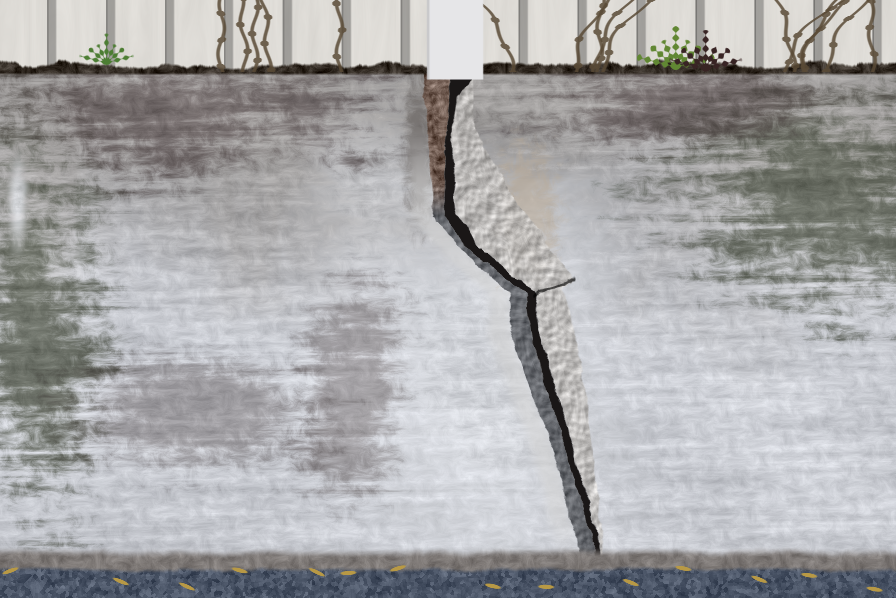
This texture is drawn by a Shadertoy shader. Its source:

```glsl
// Cracked concrete retaining wall below a pale board fence, with asphalt at its foot.
vec2 hash2(vec2 p) { return fract(sin(p * mat2(127.1, 311.7, 269.5, 183.3)) * 43758.5); }
float below(float x, float a, float b) { return 1. - smoothstep(a, b, x); }
float band(float x, float a, float b, float s) {
  return smoothstep(a - s, a + s, x) * below(x, b - s, b + s);
}
float segmentDist(vec2 p, vec2 d) { return length(p - d * clamp(dot(p, d) / dot(d, d), 0., 1.)); }

// Warped layers of sines
float sines(vec2 p) {
  float sum = 0., amp = .5;
  for (int i = 0; i < 6; i++, amp *= .62) {
    p = mat2(.8, .6, -.6, .8) * p * 1.87 + 1.7;
    p += .8 * sin(p.yx * .9);
    sum += amp * sin(p.x) * sin(p.y);
  }
  return sum;
}

// Cellular noise: nearest distance and cell value
vec2 cells(vec2 p) {
  vec2 best = vec2(9, 0);
  for (int k = 0; k < 9; k++) {
    vec2 id = floor(p) + vec2(k % 3 - 1, k / 3 - 1), h = hash2(id);
    float d = length(id + h - p);
    if (d < best.x) best = vec2(d, h.y);
  }
  return best;
}
float rubble(vec2 p) { return .6 * cells(p * 34.).x + .35 * cells(p * 85.).x + .25 * sines(p * 30.); }

void stain(inout vec3 c, vec3 tint, float amount, vec2 d, vec2 r, float rough) {
  c = mix(c, tint, amount * below(length(d / r) + rough, .35, 1.15));
}

// Break at a height: left face, gap start, gap end
vec3 breakAt(float y) {
  vec4 k[9] = vec4[9](vec4(.87, .71, .754, .789), vec4(.84, .707, .752, .766),
    vec4(.785, .715, .748, .756), vec4(.64, .724, .742, .764), vec4(.59, .764, .775, .797),
    vec4(.51, .85, .877, .893), vec4(.434, .854, .889, .904), vec4(.25, .924, .946, .96),
    vec4(.08, .969, .995, 1.004));
  vec3 e = k[0].yzw;
  for (int i = 1; i < 9; i++)
    e = mix(e, k[i].yzw, clamp((k[i - 1].x - y) / (k[i - 1].x - k[i].x), 0., 1.));
  return e;
}

// Outer limit of the broken surface right of the gap
float spallAt(float y) {
  float slab = .79 + .167 * pow(clamp((.8 - y) / .265, 0., 1.), 1.2);
  float lower = .935 + .073 * pow(clamp((.52 - y) / .44, 0., 1.), .6);
  return mix(lower, slab, smoothstep(.515, .535, y));
}

vec3 concrete(vec2 p) {
  float broad = sines(p * 3.5), fine = sines(p * vec2(55, 90)), streak = sines(p * vec2(4, 48));
  float r = .55 * broad + .45 * streak + .25 * fine;
  vec3 pale = vec3(.85, .86, .88), moss = vec3(.37, .39, .34), umber = vec3(.4, .36, .36);
  vec3 c = mix(vec3(.785, .795, .82), vec3(.6, .59, .585), smoothstep(.38, .87, p.y + .13 * broad));
  stain(c, pale, .75, p - vec2(.8, .32), vec2(.24, .38), r);
  stain(c, pale, .4, p - vec2(.62, .66), vec2(.14, .25), r);
  stain(c, moss, .8, p - vec2(.05, .53), vec2(.12, .32), r);
  stain(c, moss, .8, p - vec2(1.38, .7), vec2(.24, .23), r);
  stain(c, umber, .7, p - vec2(.32, .82), vec2(.34, .12), r);
  stain(c, umber, .7, p - vec2(1.16, .84), vec2(.35, .08), r);
  stain(c, umber, .4, p - vec2(.59, .35), vec2(.1, .2), r);
  stain(c, umber, .35, p - vec2(.34, .31), vec2(.2, .09), r);
  stain(c, pale, .8, p - vec2(.03, .66), vec2(.022, .1), .5 * r);
  return c + .075 * streak + .07 * fine + .04 * broad;
}

// Fan of serrated leaves
float leafFan(vec2 p, float size, float aa) {
  float d = 1., saw = size * (.045 + .04 * sin(length(p) * 420.));
  for (float a = .25; a < 3.; a += .44)
    d = min(d, segmentDist(p, size * vec2(cos(a), sin(a)) * (.8 + .2 * sin(a * 9.))) - saw);
  return below(d, -aa, aa);
}

void mainImage(out vec4 fragColor, in vec2 fragCoord) {
  vec2 p = fragCoord / iResolution.y, q = p + .005 * vec2(sines(p * 22.), sines(p * 25. + 9.));
  float aa = 1. / iResolution.y, grain = sines(p * 70.);
  vec3 col = concrete(p), e = breakAt(q.y);

  // Broken faces and the gap
  float edge = spallAt(q.y), relief = rubble(p) - rubble(p + vec2(-.004, .005));
  stain(col, vec3(.4, .38, .37), .7, p - vec2(.7, .75), vec2(.03, .14), .3 * grain);
  col = mix(col, vec3(.83), .6 * band(q.x, e.x - .035, e.x, .012) * band(p.y, .1, .74, .06));
  stain(col, vec3(.73, .66, .57), .5, p - vec2(.88, .64), vec2(.06, .13), .4 * grain);
  col = mix(col, vec3(.73, .72, .71) + .55 * relief, .9 * band(q.x, e.z, edge, .002));
  vec3 face = mix(vec3(.4, .41, .43), vec3(.43, .35, .31) + .2 * grain, smoothstep(.63, .7, p.y));
  col = mix(col, face + .4 * relief, band(q.x, e.x, e.y, .0015));
  col = mix(col, vec3(.1, .09, .09), band(q.x, e.y, e.z, .0015));
  col *= 1. - .65 * below(segmentDist(q - vec2(.89, .505), vec2(.067, .03)), .001, .004);

  // Kerb, asphalt and fallen leaves
  float foot = p.y + .005 * sines(p * 12.);
  col = mix(col, vec3(.49, .47, .46) + .1 * grain, below(foot, .068, .084));
  col = mix(col, vec3(.21, .25, .32) + .16 * cells(p * 150.).y + .07 * grain, below(foot, .043, .052));
  for (int i = 0; i < 14; i++) {
    vec2 h = hash2(vec2(i, 31)), d = p - vec2((float(i) + h.x) * .107, .012 + .04 * h.y);
    d.y += d.x * (h.x - .5);
    col = mix(col, vec3(.72, .6, .27), below(length(d / vec2(.014, .0038)), .75, 1.1));
  }

  // Fence boards and soil
  float board = mod(p.x - .078, .0986), soilTop = .891 + .011 * sines(vec2(p.x * 14., 2));
  vec3 fence = vec3(.87, .86, .84) + .025 * sines(p * vec2(60, 6));
  fence *= 1. - .28 * band(board, .002, .016, .002) - .3 * band(board, 0., .003, .001);
  col = mix(col, fence, smoothstep(.879 - aa, .879 + aa, p.y));
  col = mix(col, vec3(.2, .17, .14) + .18 * grain, band(p.y, .876, soilTop, .003));

  // Dry stems and leafy clumps
  float t = (p.y - .88) / .12;
  for (int i = 0; i < 16; i++) {
    vec2 h = hash2(vec2(i, 53));
    float x = i < 5 ? .33 + .32 * h.x : i < 10 ? .85 + .17 * h.x : 1.25 + .22 * h.x;
    x += (i < 5 ? .03 : .2) * (h.y - .35) * t * t + .005 * sin(t * 9. + h.x * 20.);
    float w = .0013 + .004 * smoothstep(.75, 1., sin(t * 17. + h.y * 30.));
    col = mix(col, vec3(.35, .29, .21), .85 * step(0., t) * below(abs(p.x - x), w, w + 2. * aa));
  }
  col = mix(col, vec3(.3, .49, .2), leafFan(p - vec2(.178, .895), .045, aa));
  col = mix(col, vec3(.38, .53, .2), leafFan(p - vec2(1.13, .888), .066, aa));
  col = mix(col, vec3(.22, .14, .14), leafFan(p - vec2(1.18, .885), .06, aa));

  // White post
  float post = band(p.x, .714, .808, aa) * smoothstep(.867 - aa, .867 + aa, p.y);
  fragColor = vec4(mix(col, vec3(.9, .9, .91) - .12 * band(p.x, .7, .718, .002), post), 1);
}
```
